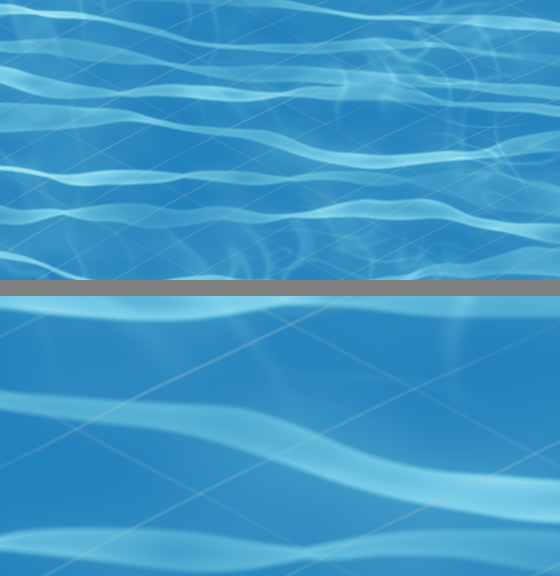
Top: the whole. Bottom: its middle third, enlarged.
Give the GLSL for this texture, as a WebGL 2 fragment shader.

```glsl
#version 300 es
precision highp float;
// Sunlit pool water: sheets of refracted light between pairs of wandering
// curves, which glow where they pinch together, over faint filaments and haze.
// A thin diagonal tile grid lies on the pool floor beneath.
uniform vec2 u_resolution;
out vec4 fragColor;

vec2 gradient(vec2 cell) {
    vec2 h = vec2(dot(cell, vec2(127.1, 311.7)), dot(cell, vec2(269.5, 183.3)));
    return fract(sin(h) * 43758.55) * 2.0 - 1.0;
}

float gradientNoise(vec2 p) {
    vec2 i = floor(p), f = p - i;
    vec2 u = f * f * f * (f * (f * 6.0 - 15.0) + 10.0);
    float a = dot(gradient(i), f);
    float b = dot(gradient(i + vec2(1, 0)), f - vec2(1, 0));
    float c = dot(gradient(i + vec2(0, 1)), f - vec2(0, 1));
    float d = dot(gradient(i + vec2(1, 1)), f - vec2(1, 1));
    return mix(mix(a, b, u.x), mix(c, d, u.x), u.y);
}

// Light folded between two crossing curves; size shrinks with distance.
float lightSheet(vec2 p, float baseY, float size, float seed) {
    float center = baseY - 0.09 * baseY * (p.x - 1.0)
        + size * 0.25 * gradientNoise(vec2(p.x * 1.25, seed))
        + size * 0.04 * gradientNoise(vec2(p.x * 4.0, seed + 9.0));
    float spread = size * (0.02 + 0.27 * gradientNoise(vec2(p.x * 1.6, seed + 20.0)));
    float first = center + spread * 0.5 + size * 0.025 * gradientNoise(vec2(p.x * 7.0, seed + 31.0));
    float second = center - spread * 0.5 + size * 0.02 * gradientNoise(vec2(p.x * 5.0, seed + 43.0));
    float gap = abs(first - second) + 0.012;
    float inside = gap * 0.5 - abs(p.y - (first + second) * 0.5);

    float soft = 0.005 + 0.5 / u_resolution.y;
    float fill = smoothstep(-soft, soft, inside);
    float rim = exp(-max(inside, 0.0) / 0.009) * fill;
    float halo = exp(-abs(inside) / 0.035);
    float ripple = 1.0 + 1.1 * gradientNoise(p * vec2(7.0, 16.0) + seed);
    float strength = clamp(0.72 + 1.3 * gradientNoise(vec2(p.x * 1.8, seed + 57.0)), 0.2, 1.15);
    float pinch = 0.006 / (gap + 0.004);
    return strength * (fill * (0.25 * ripple + pinch) + rim * 0.22 + halo * 0.06);
}

// Thin wandering threads along the zero crossings of warped noise.
float filaments(vec2 p, vec2 scale, float width) {
    vec2 warp = vec2(gradientNoise(p * 3.0 + 5.3), gradientNoise(p * 3.0 + 17.7));
    float n = abs(gradientNoise(p * scale + warp * 1.3));
    return exp(-n * n / (width * width));
}

float tileLine(float coordinate, float spacing) {
    float d = abs(fract(coordinate / spacing) - 0.5) * spacing * 0.87;
    float halfWidth = 0.0016 + 0.4 / u_resolution.y;
    return 1.0 - smoothstep(0.3 * halfWidth, 1.7 * halfWidth, d);
}

vec3 waterColor(float light) {
    vec3 c = mix(vec3(0.13, 0.505, 0.735), vec3(0.24, 0.60, 0.78), smoothstep(0.0, 0.22, light));
    c = mix(c, vec3(0.33, 0.69, 0.83), smoothstep(0.18, 0.40, light));
    c = mix(c, vec3(0.47, 0.80, 0.91), smoothstep(0.36, 0.65, light));
    c = mix(c, vec3(0.64, 0.89, 0.93), smoothstep(0.6, 0.92, light));
    return mix(c, vec3(0.80, 0.95, 0.95), smoothstep(0.9, 1.4, light));
}

void main() {
    vec2 p = gl_FragCoord.xy / u_resolution.y;

    // Soft haze in the water body
    float light = 0.075 + 0.13 * gradientNoise(p * vec2(2.2, 4.0) + 3.1)
        + 0.07 * gradientNoise(p * vec2(6.0, 9.0) + 8.4);

    // Main bands, closing up toward the far edge
    for (int i = 0; i < 8; i++) {
        float t = (float(i) + 0.35) / 8.0;
        float y = t * (1.38 - 0.36 * t);
        light += lightSheet(p, y, mix(1.0, 0.42, y), float(i) * 3.0 + 2.5);
    }

    // Cross threads, with a denser web toward the right
    float patches = smoothstep(-0.15, 0.4, gradientNoise(p * vec2(2.0, 3.0) + 41.3));
    float web = patches * smoothstep(0.6, 1.8, p.x);
    vec2 slanted = vec2(p.x + p.y * 0.35, p.y);
    light += 0.13 * patches * filaments(slanted, vec2(6.5, 2.2), 0.06);
    light += 0.20 * web * filaments(slanted + 6.2, vec2(4.0, 13.0), 0.07);

    vec3 color = waterColor(light);

    // Tile joints, bent slightly by the surface
    float bend = 0.006 * gradientNoise(p * vec2(5.0, 8.0) + 71.0);
    float rising = tileLine(p.y - (0.63 - 0.14 * p.y) * p.x + bend, 0.17);
    float falling = tileLine(p.y + 0.53 * p.x + bend, 0.26);
    float joint = rising * 0.26 + falling * 0.14;
    joint *= 0.75 + 0.9 * gradientNoise(p * 4.0 + 90.0);
    color = mix(color, vec3(0.68, 0.76, 0.80), clamp(joint, 0.0, 1.0));

    fragColor = vec4(color, 1.0);
}
```
